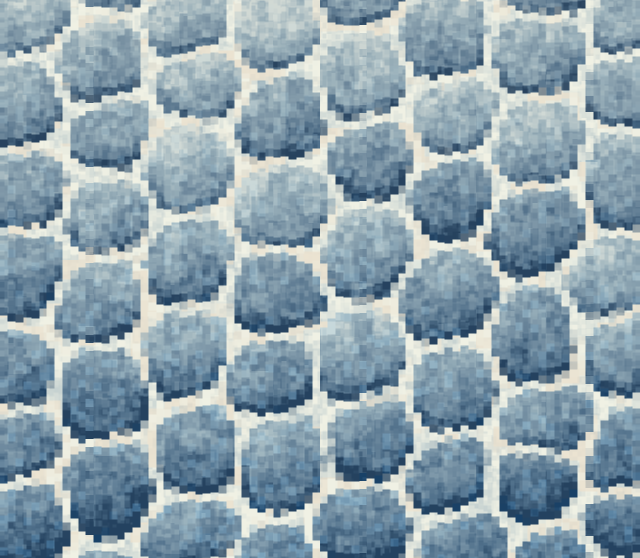
Give the GLSL for this pattern, as a Shadertoy shader.

```glsl
// Blocky mosaic of rounded blue cobblestones set in pale cream grout.

float hash(vec2 p) {
    vec3 q = fract(vec3(p.xyx) * vec3(0.1031, 0.1030, 0.0973) + 0.37);
    q += dot(q, q.yzx + 33.33);
    return fract((q.x + q.y) * q.z);
}

// Centre of a stone; odd columns are shifted by half a row
vec2 stoneCentre(vec2 cell) {
    vec2 jitter = vec2(hash(cell + 11.0), hash(cell + 47.0)) - 0.5;
    return cell + 0.5 + vec2(0.0, 0.5 * mod(cell.x, 2.0)) + jitter * vec2(0.28, 0.5);
}

// Centre of the small tile holding p; every column has its own vertical shift
vec2 tileCentre(vec2 p, vec2 count) {
    float column = floor(p.x * count.x);
    float shift = hash(vec2(column, count.x));
    return vec2(column + 0.5, floor(p.y * count.y + shift) + 0.5 - shift) / count;
}

// Random tone in -0.5..0.5 that is constant over a tile
float tileTone(vec2 p, vec2 count) {
    return hash(floor(tileCentre(p, count) * count * 3.0) + count + 5.0) - 0.5;
}

// Tone scale from deep navy (0) to cream (5)
vec3 toneColour(float tone) {
    vec3 scale[6] = vec3[6](
        vec3(0.15, 0.26, 0.37), vec3(0.32, 0.44, 0.54), vec3(0.47, 0.57, 0.64),
        vec3(0.60, 0.69, 0.73), vec3(0.76, 0.81, 0.81), vec3(0.94, 0.945, 0.895));
    tone = clamp(tone, 0.0, 4.999);
    int i = int(tone);
    return mix(scale[i], scale[i + 1], fract(tone));
}

vec3 cobbles(vec2 p) {
    vec2 tile = tileCentre(p, vec2(82.0, 80.0));
    vec2 s = tile * 7.35 + vec2(20.3, 20.4);
    s.y -= 0.09 * (s.x - 20.0);
    vec2 base = floor(s);

    // Nearest stone
    float nearest = 9.0;
    vec2 stone = base, centre = s;
    for (int x = -1; x <= 1; x++)
    for (int y = -2; y <= 1; y++) {
        vec2 cell = base + vec2(x, y);
        vec2 c = stoneCentre(cell);
        float d = distance(c, s);
        if (d < nearest) { nearest = d; stone = cell; centre = c; }
    }

    // Smooth minimum of the distances to its borders rounds the corners
    float sum = 0.0;
    for (int x = -1; x <= 1; x++)
    for (int y = -2; y <= 2; y++) {
        if (x == 0 && y == 0) continue;
        vec2 c = stoneCentre(stone + vec2(x, y));
        float border = dot(0.5 * (centre + c) - s, normalize(c - centre));
        sum += exp(-15.0 * border);
    }
    float edge = -log(sum) / 15.0;

    // Patches of three tile sizes
    float coarse = tileTone(p + 0.013, vec2(37.0, 33.0));
    float medium = tileTone(p, vec2(82.0, 80.0));
    float fine = tileTone(p + 0.007, vec2(143.0, 121.0));
    float patches = 0.9 * coarse + 1.1 * medium + 0.75 * fine;

    // Stones: lit from above, dark under the lower rim, paler up the canvas
    vec2 rel = s - centre;
    float tone = 2.2 + 1.9 * rel.y - 0.5 * rel.x + 1.7 * (p.y - 0.43);
    tone += 1.1 * (hash(stone + 83.0) - 0.5) + patches;
    tone -= 1.5 * smoothstep(0.2, 0.06, edge) * smoothstep(0.05, -0.25, rel.y);
    vec3 stoneColour = toneColour(min(tone, 4.3));
    float blueness = smoothstep(0.2, 0.5, medium) * (1.0 - p.y) + 0.3 * (0.5 - p.y);
    stoneColour += vec3(-0.055, -0.005, 0.035) * blueness;

    // Grout: cream with pale blue chips and sandy stains
    vec3 grout = toneColour(4.85 + 0.5 * coarse + 0.7 * medium + 0.5 * fine);
    float sand = smoothstep(0.05, 0.5, coarse - 0.4 * medium);
    grout = mix(grout, vec3(0.91, 0.86, 0.78), 0.65 * sand);

    // A few half-tone tiles soften the outline
    float cover = smoothstep(0.035, 0.07, edge + 0.035 * medium);
    return mix(grout, stoneColour, cover);
}

void mainImage(out vec4 fragColor, in vec2 fragCoord) {
    vec2 p = fragCoord / iResolution.x;
    vec3 colour = vec3(0.0);
    // Four samples smooth the tile edges
    for (int i = 0; i < 4; i++) {
        vec2 corner = vec2(i % 2, i / 2) - 0.5;
        colour += 0.25 * cobbles(p + 0.0015 * corner);
    }
    fragColor = vec4(colour, 1.0);
}
```
